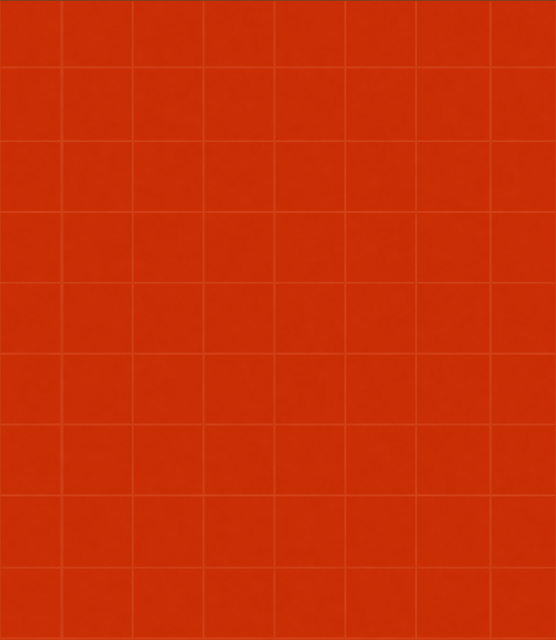
Write a WebGL 1 fragment shader that draws this pattern.

```glsl
precision highp float;

uniform vec2 u_resolution;

// Lengths are fractions of the canvas height
#define CELL 0.1107
#define FIRST_LINE vec2(0.0967, 0.0046)
#define LINE_WIDTH 0.0031
#define LINE_STRENGTH 0.85
#define LINE_WEAR 0.22
#define GROUND_GRAIN 0.006
#define GROUND_COLOR vec3(0.79, 0.18, 0.02)
#define LINE_COLOR vec3(0.83, 0.29, 0.125)
#define TOP_EDGE_COLOR vec3(0.46, 0.25, 0.14)

float hash(vec2 p) {
  vec3 q = fract(vec3(p.xyx) * 0.1031);
  q += dot(q, q.yzx + 33.33);
  return fract((q.x + q.y) * q.z);
}

float valueNoise(vec2 p) {
  vec2 cell = floor(p);
  vec2 t = fract(p);
  t = t * t * (3.0 - 2.0 * t);
  float low = mix(hash(cell), hash(cell + vec2(1.0, 0.0)), t.x);
  float high = mix(hash(cell + vec2(0.0, 1.0)), hash(cell + 1.0), t.x);
  return mix(low, high, t.y);
}

// Share of a pixel covered by a line of the given width
float lineCoverage(float offset, float width, float pixel) {
  float left = max(offset - 0.5 * pixel, -0.5 * width);
  float right = min(offset + 0.5 * pixel, 0.5 * width);
  return clamp((right - left) / pixel, 0.0, 1.0);
}

// Uneven strength between lines and along each line
float lineWear(float index, float along) {
  float perLine = hash(vec2(index, 7.0));
  float alongLine = valueNoise(vec2(along * 45.0, index * 5.0));
  return 1.0 - LINE_WEAR * (perLine + alongLine);
}

// The last column line sits slightly to the right
float columnPosition(float index) {
  return FIRST_LINE.x + CELL * index + 0.0055 * step(5.5, index);
}

// Rows near the bottom and top drift off the even spacing
float rowPosition(float index) {
  float drift = -0.0022 * (1.0 - step(1.5, index));
  drift += 0.0045 * step(7.5, index) * (1.0 - step(8.5, index));
  return FIRST_LINE.y + CELL * index + drift;
}

void main() {
  vec2 p = gl_FragCoord.xy / u_resolution.y;
  float pixel = 1.0 / u_resolution.y;
  float canvasWidth = u_resolution.x / u_resolution.y;
  float ink = 0.0;

  // Columns, the first one wider and softer
  for (int i = 0; i < 7; i++) {
    float index = float(i);
    float wide = 1.0 - step(0.5, index);
    float width = LINE_WIDTH * (1.0 + 0.7 * wide);
    float coverage = lineCoverage(p.x - columnPosition(index), width, pixel);
    ink = max(ink, coverage * lineWear(index, p.y) * (1.0 - 0.2 * wide));
  }

  // Rows
  for (int j = 0; j < 9; j++) {
    float index = float(j);
    float coverage = lineCoverage(p.y - rowPosition(index), LINE_WIDTH, pixel);
    ink = max(ink, coverage * lineWear(index + 20.0, p.x));
  }

  // Faint side edges
  float side = min(p.x, canvasWidth - p.x);
  ink = max(ink, 0.45 * lineCoverage(side, LINE_WIDTH, pixel));

  // Blotchy ground
  float grain = valueNoise(p * 60.0) + valueNoise(p * 170.0) - 1.0;
  vec3 color = GROUND_COLOR + GROUND_GRAIN * grain;
  color = mix(color, LINE_COLOR, ink * LINE_STRENGTH);

  // Dull top edge
  float top = lineCoverage(1.0 - p.y, LINE_WIDTH, pixel);
  color = mix(color, TOP_EDGE_COLOR, top * 0.85);

  gl_FragColor = vec4(color, 1.0);
}
```
